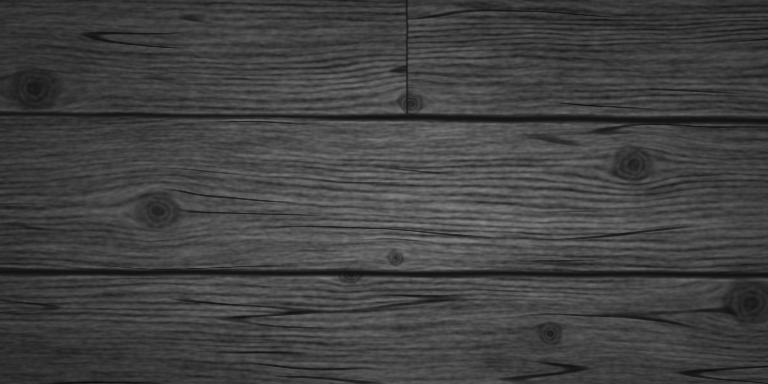
This texture is drawn by a Shadertoy shader. Its source:

```glsl
// Dark weathered timber: three rows of horizontal boards, the top one split by a butt joint.
// Gradient noise stretched along the boards makes grain, fibres and cracks; each row's
// knots bend the grain coordinate around them and carry their own growth rings.

const float TAU = 6.2831853;
const vec3 WOOD_TINT = vec3(1.0, 1.0, 1.005);
const vec3 GAP_COLOR = vec3(0.065);

struct KnotRow { float start, spacing, centre, sway, phase; };

vec2 hashGradient(vec2 cell) {
    vec2 q = fract(cell * vec2(0.1031, 0.1130));
    q += dot(q, q.yx + 33.33);
    float angle = TAU * fract((q.x + q.y) * q.x * 7.13);
    return vec2(cos(angle), sin(angle));
}

// Gradient noise, roughly -1..1
float noise(vec2 p) {
    vec2 i = floor(p), f = p - i;
    vec2 w = f * f * f * (f * (f * 6.0 - 15.0) + 10.0);
    vec2 e = vec2(0.0, 1.0);
    float low = mix(dot(hashGradient(i), f),
                    dot(hashGradient(i + e.yx), f - e.yx), w.x);
    float high = mix(dot(hashGradient(i + e.xy), f - e.xy),
                     dot(hashGradient(i + e.yy), f - e.yy), w.x);
    return 1.5 * mix(low, high, w.y);
}

// Returns the grain shift (x) and the distance to the nearest knot in knot radii (y)
vec2 knotField(vec2 p, KnotRow row) {
    vec2 field = vec2(0.0, 100.0);
    for (int i = 0; i < 3; i++) {
        float k = float(i), turn = k * TAU / 3.0;
        vec2 centre = vec2(row.start + row.spacing * k, row.centre + row.sway * sin(turn));
        float radius = 0.035 + 0.018 * cos(turn + row.phase);
        vec2 d = p - centre;
        float reach = 1.3 * radius * radius;
        field.x -= d.y * reach / (reach + 0.45 * d.x * d.x + d.y * d.y);
        float wobble = 1.0 + 0.22 * noise(d / radius * 0.9 + k * 7.3);
        field.y = min(field.y, length(d * vec2(0.85, 1.0)) / (radius * wobble));
    }
    return field;
}

// Ridged growth lines whose strength varies over the board
float growthLines(float x, float u, float seed) {
    float drift = 1.3 * noise(vec2(x * 0.9 + seed, u * 11.0));
    float wave = sin(TAU * (u * 56.0 + drift) + 1.2 * noise(vec2(x * 7.0, u * 45.0)));
    float strength = smoothstep(-0.6, 0.5, noise(vec2(x * 1.1 - seed, u * 7.0 + 3.0)));
    return (wave - 0.35 * wave * wave) * mix(0.25, 1.0, strength);
}

// Long streaks and short fibres
float fibres(float x, float u, float seed) {
    return 0.55 * noise(vec2(x * 2.5 + seed, u * 38.0))
         + 0.60 * noise(vec2(x * 9.0 - seed, u * 95.0))
         + 0.55 * noise(vec2(x * 34.0 + seed, u * 150.0));
}

// Thin dark splits following the grain, broken up by a mask
float cracks(float x, float u, float seed) {
    float line = abs(noise(vec2(x * 1.3 + seed, u * 17.0 + 5.0)));
    float mask = smoothstep(0.05, 0.45, noise(vec2(x * 2.3 - seed, u * 13.0)));
    return (1.0 - smoothstep(0.015, 0.075, line)) * mask;
}

// Coverage of a slit of the given half width
float slit(float dist, float halfWidth, float soft) {
    return 1.0 - smoothstep(halfWidth - soft, halfWidth + soft, abs(dist));
}

// Worn light lip beside a gap
float lip(float dist, float offset) {
    float t = (abs(dist) - offset) / 0.004;
    return exp(-t * t);
}

void mainImage(out vec4 fragColor, in vec2 fragCoord) {
    vec2 p = fragCoord / iResolution.y;
    float soft = 0.8 / iResolution.y + 0.001;

    // Gaps between boards
    float ragged = 0.003 * noise(vec2(p.x * 5.0, 2.0));
    float upperGap = p.y - (0.703 - 0.009 * p.x + ragged);
    float lowerGap = p.y - (0.292 - 0.004 * p.x - ragged);
    float joint = p.x - 1.06 - 0.0015 * noise(vec2(p.y * 20.0, 8.0));
    float upperWidth = mix(0.004, 0.008, smoothstep(0.75, 1.1, p.x));
    bool isTop = upperGap > 0.0, isBottom = lowerGap < 0.0;

    // Board choice: seed and knots
    float seed = isTop ? (joint > 0.0 ? 41.7 : 12.3) : (isBottom ? 27.1 : 5.9);
    KnotRow row = KnotRow(0.41, 0.62, 0.45, -0.14, 1.05);
    if (isTop) row = KnotRow(0.09, 0.98, 0.77, -0.045, 0.0);
    if (isBottom) row = KnotRow(1.953, -0.52, 0.21, -0.09, 0.0);

    // Grain coordinate bent by knots and slow waves
    vec2 knot = knotField(p, row);
    float u = p.y + knot.x + 0.018 * noise(vec2(p.x * 1.5 + seed, p.y * 4.0))
            + 0.003 * noise(vec2(p.x * 6.0 - seed, p.y * 18.0));
    float inKnot = 1.0 - smoothstep(0.75, 1.05, knot.y);
    float rings = 0.6 * sin(knot.y * 19.0 + 2.0 * noise(p * 35.0));

    // Surface relief and stains
    float relief = 0.21 * mix(growthLines(p.x, u, seed), rings, inKnot)
                 + 0.30 * mix(fibres(p.x, u, seed), noise(p * 70.0), 0.6 * inKnot)
                 + 0.15 * noise(vec2(p.x * 1.3 + seed, u * 8.0))
                 + 0.10 * noise(p * vec2(75.0, 115.0));
    float shade = max(1.04 + relief, 0.3);
    shade *= 1.0 - 0.6 * cracks(p.x, u, seed) * (1.0 - inKnot);
    shade *= 1.0 - 0.28 * inKnot - 0.25 * exp(-knot.y * knot.y * 6.0);
    shade *= 1.0 - 0.22 * exp(-pow((knot.y - 1.0) / 0.14, 2.0));

    // Light falls off from the middle
    float falloff = smoothstep(0.0, 1.25, length((p - vec2(1.08, 0.47)) / vec2(1.1, 0.68)));
    float light = mix(0.35, 0.185, falloff);
    light *= 1.0 + 0.22 * lip(upperGap, upperWidth + 0.006) + 0.22 * lip(lowerGap, 0.013);
    vec3 color = WOOD_TINT * light * shade;

    // Gap shadows and dark slits
    float shadow = exp(-abs(upperGap) / 0.012) + exp(-abs(lowerGap) / 0.012);
    color *= 1.0 - 0.25 * min(shadow, 1.0);
    float dark = max(slit(upperGap, upperWidth, soft * 2.0), slit(lowerGap, 0.007, soft * 2.0));
    if (isTop) dark = max(dark, 0.85 * slit(joint, 0.0022, soft));
    color = mix(color, GAP_COLOR, dark * 0.92);

    fragColor = vec4(clamp(color, 0.0, 1.0), 1.0);
}
```
